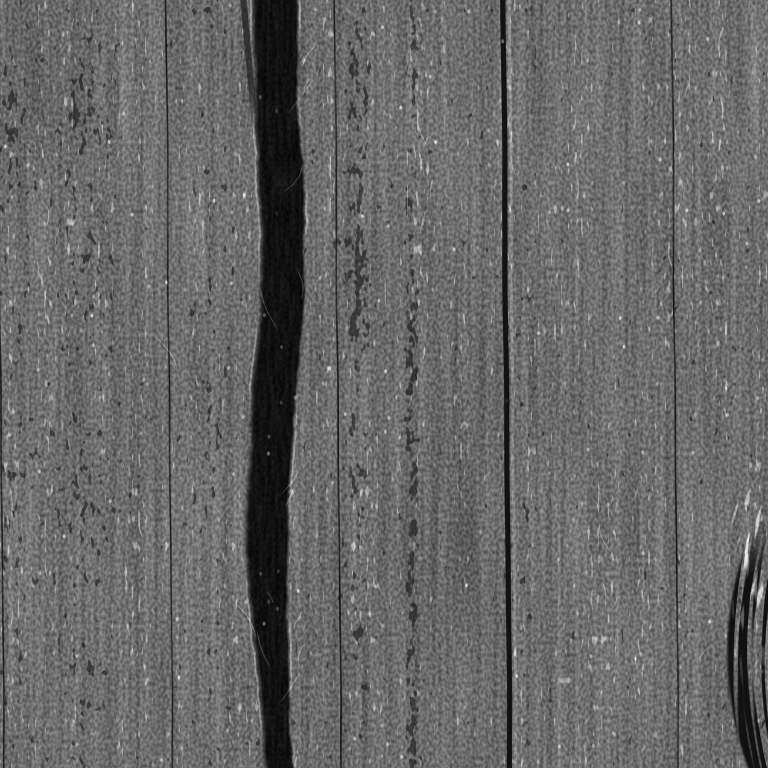
Give the GLSL for this texture, as a Shadertoy shader.

```glsl
// Weathered grey wooden boards with a wide black crack, thin seams, dark stains and pale fibres.

const float WOOD = 0.425;
const float STAIN_TONE = 0.20;
const float CRACK_TONE = 0.065;
const float GRAIN_CONTRAST = 0.19;
const float STREAK_CONTRAST = 0.10;
const float FLECK_GAIN = 0.24;
const float BOARD_WIDTH = 0.2195;
const float SEAM_LEAN = 0.008;
const int STAIN_BANDS = 6;
const int FIBRES = 22;
// Stain bands: centre, half width, strength
const vec3 BANDS[STAIN_BANDS] = vec3[](
    vec3(0.466, 0.015, 0.85), vec3(0.536, 0.008, 0.85), vec3(0.110, 0.045, 0.50),
    vec3(0.015, 0.025, 0.50), vec3(0.270, 0.025, 0.36), vec3(0.685, 0.008, 0.45));

vec2 hash2(vec2 cell) {
    uvec2 q = uvec2(ivec2(cell)) * 1664525u + 1013904223u;
    q.x += q.y * 1664525u;
    q.y += q.x * 1664525u;
    q ^= q >> 16u;
    q.x += q.y * 1664525u;
    q.y += q.x * 1664525u;
    q ^= q >> 16u;
    return vec2(q & 65535u) / 65535.0;
}

float cornerSlope(vec2 cell, vec2 offset) {
    float angle = 6.2832 * hash2(cell).x;
    return dot(vec2(cos(angle), sin(angle)), offset);
}

float gradientNoise(vec2 p) {
    vec2 i = floor(p), f = p - i;
    vec2 u = f * f * f * (f * (f * 6.0 - 15.0) + 10.0);
    vec2 e = vec2(1.0, 0.0);
    return mix(mix(cornerSlope(i, f), cornerSlope(i + e, f - e), u.x),
               mix(cornerSlope(i + e.yx, f - e.yx), cornerSlope(i + 1.0, f - 1.0), u.x), u.y);
}

float line(float d, float halfWidth) {
    float blur = 0.75 / iResolution.y;
    return 1.0 - smoothstep(halfWidth - blur, halfWidth + blur, abs(d));
}

float crackCentre(float y) {
    return 0.358 + 0.010 * sin(8.05 * (0.87 - y)) + 0.008 * smoothstep(0.8, 1.0, y);
}

float crackHalfWidth(float y) {
    return mix(0.018, 0.028, smoothstep(0.0, 0.4, y));
}

float woodSurface(vec2 uv) {
    float tone = WOOD;
    tone += GRAIN_CONTRAST * gradientNoise(uv * vec2(263.0, 187.0));
    tone += STREAK_CONTRAST * gradientNoise(uv * vec2(171.0, 5.0) + 31.0);
    tone += 0.06 * gradientNoise(uv * vec2(58.0, 1.5) + 77.0);
    tone += 0.04 * gradientNoise(uv * vec2(6.0, 3.0) + 13.0);

    // Dark stains gathered in vertical bands
    float stain = 0.08;
    for (int i = 0; i < STAIN_BANDS; i++) {
        float d = (uv.x - BANDS[i].x) / BANDS[i].y;
        float patches = 0.7 + 1.1 * gradientNoise(vec2(float(i) * 7.3, uv.y * 6.0) + 0.4);
        stain += BANDS[i].z * exp(-d * d) * patches;
    }
    float blots = 0.6 * gradientNoise(uv * vec2(97.0, 43.0) + 5.0)
                + 0.5 * gradientNoise(uv * vec2(203.0, 109.0) + 9.0);
    float threshold = 0.43 - 0.5 * stain;
    tone = mix(tone, STAIN_TONE + 0.3 * (tone - WOOD),
               0.9 * smoothstep(threshold - 0.05, threshold + 0.12, blots));

    // Pale flecks drawn out along the grain
    float fleck = gradientNoise(uv * vec2(229.0, 57.0) + 41.0)
                + 0.3 * gradientNoise(uv * vec2(41.0, 2.0) + 19.0);
    return tone + FLECK_GAIN * smoothstep(0.32, 0.58, fleck);
}

// Frayed split in the lower right corner
float addSplit(float tone, vec2 uv) {
    float edge = 0.944 + 1.2 * (uv.y - 0.15) * (uv.y - 0.15);
    float inside = smoothstep(0.0, 0.006, uv.x - edge) * (1.0 - smoothstep(0.24, 0.34, uv.y));
    float along = uv.x - 0.6 * (edge - 0.944);
    float shred = gradientNoise(vec2(along * 110.0, uv.y * 5.0)) + 9.0 * (uv.x - edge) - 0.25;
    tone = mix(tone, CRACK_TONE, inside * (1.0 - smoothstep(-0.08, 0.14, shred)));
    float pale = smoothstep(0.12, 0.4, gradientNoise(vec2(along * 157.0, uv.y * 24.0) + 3.0));
    float zone = smoothstep(0.945, 0.965, uv.x) * smoothstep(0.05, 0.25, uv.y)
               * (1.0 - smoothstep(0.32, 0.4, uv.y));
    return tone + 0.38 * pale * zone;
}

void mainImage(out vec4 fragColor, in vec2 fragCoord) {
    vec2 uv = fragCoord / iResolution.xy;
    float tone = addSplit(woodSurface(uv), uv);

    // Seams between boards, the fourth one wide with a pale lip
    float seamX = uv.x + 0.003 - SEAM_LEAN * (1.0 - uv.y)
                + 0.002 * gradientNoise(vec2(uv.y * 7.0, 0.5));
    float board = floor(seamX / BOARD_WIDTH + 0.5);
    float seam = seamX - board * BOARD_WIDTH;
    float wide = board == 3.0 ? 1.0 : 0.0;
    float wear = 0.8 + 0.4 * gradientNoise(vec2(board * 3.7, uv.y * 9.0));
    tone += wide * 0.14 * line(seam - 0.008, 0.002) * wear;
    tone = mix(tone, 0.07, line(seam, mix(0.0011, 0.0034, wide)) * mix(wear, 1.0, wide));

    // Wide crack with ragged edges and a splinter beside its top
    float side = sign(uv.x - crackCentre(uv.y));
    float rough = 0.005 * gradientNoise(vec2(uv.y * 11.0, side * 4.3))
                + 0.002 * gradientNoise(vec2(uv.y * 57.0, side * 8.7));
    float gap = abs(uv.x - crackCentre(uv.y)) - crackHalfWidth(uv.y) + rough;
    float splinter = line(uv.x - 0.317 - 0.09 * (1.0 - uv.y), 0.004) * smoothstep(0.8, 0.9, uv.y);
    tone = mix(tone, 0.12, 0.75 * splinter);
    tone += 0.22 * line(gap - 0.003, 0.0012) * smoothstep(0.0, 0.3, gradientNoise(vec2(uv.y * 9.0, side * 2.6)));
    float depth = CRACK_TONE + 0.06 * gradientNoise(uv * vec2(190.0, 23.0))
                + 0.05 * gradientNoise(uv * vec2(260.0, 190.0));
    float softness = side < 0.0 ? 0.005 : 0.0025;
    tone = mix(depth, tone, smoothstep(-softness, softness, gap));

    // Loose fibres, most of them along the crack
    for (int i = 0; i < FIBRES; i++) {
        vec2 h = hash2(vec2(i, 91)), k = hash2(vec2(i, 57));
        float edgeX = crackCentre(h.y) + (k.y < 0.3 ? -1.0 : 1.0) * crackHalfWidth(h.y);
        vec2 root = vec2(i < 15 ? edgeX + 0.025 * (h.x - 0.3) : h.x, h.y);
        float len = mix(0.008, 0.03, k.x);
        vec2 p = uv - root;
        p.x -= 1.6 * (k.y - 0.5) * p.y + (h.x - 0.5) * p.y * p.y / len;
        tone += 0.2 * line(p.x, 0.0007) * (1.0 - smoothstep(0.6, 1.0, abs(p.y) / len));
    }

    // Scattered bright dust
    vec2 cell = floor(uv * 45.0);
    vec2 h = hash2(cell + 300.0), k = hash2(cell + 700.0);
    vec2 dust = (uv * 45.0 - cell - mix(vec2(0.2), vec2(0.8), h)) / 45.0;
    tone += step(0.9, k.x) * 0.4 * k.y * line(length(dust * vec2(1.0, 0.7)), 0.0018);

    fragColor = vec4(vec3(clamp(tone, 0.02, 0.95)), 1.0);
}
```
